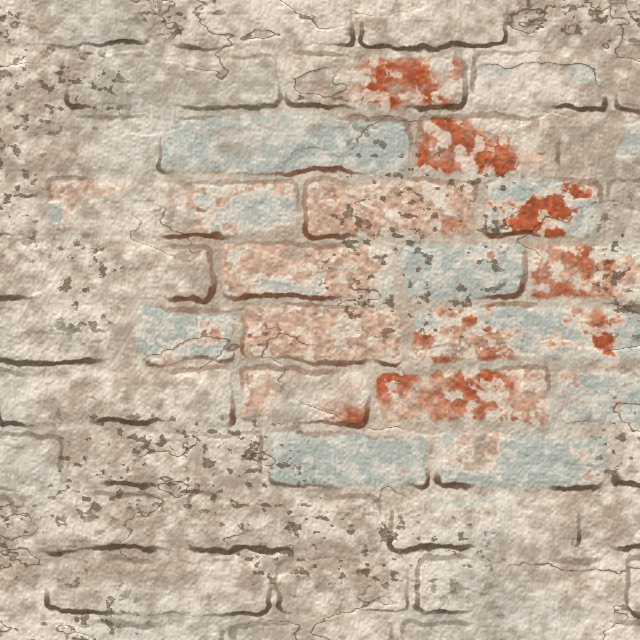
Reproduce this texture procedurally as a WebGL 1 fragment shader.

```glsl
precision highp float;
// Weathered brick wall: about ten courses under worn cream plaster, with a
// patch of bare red and blue-washed bricks. Jittered rounded boxes give the
// bricks; layered noise gives peeling paint, cracks, pits and lit relief.

uniform vec2 u_resolution;

#define COURSES 10.16
#define COLUMNS 3.5
#define JOINT_JITTER 0.6
#define MORTAR 0.0095
#define CORNER 0.012
#define WOBBLE 0.022
#define BARE_CENTRE vec2(0.62, 0.54)
#define BARE_RADIUS vec2(0.44, 0.31)
#define CRACK_WIDTH 0.0042
#define LIGHT_STEP vec2(-0.0014, 0.0030)
#define RELIEF 1.1

const vec3 CREAM = vec3(0.89, 0.84, 0.77);
const vec3 SAND  = vec3(0.69, 0.62, 0.55);
const vec3 GROUT = vec3(0.74, 0.67, 0.59);
const vec3 RED   = vec3(0.68, 0.36, 0.24);
const vec3 PINK  = vec3(0.79, 0.66, 0.57);
const vec3 BLUE  = vec3(0.70, 0.71, 0.67);
const vec3 RUST  = vec3(0.48, 0.27, 0.19);
const vec3 DARK  = vec3(0.33, 0.27, 0.21);

struct Brick {
  float dist;   // signed distance to the brick edge
  vec2 id;      // column and course
  vec2 local;   // position from the brick centre
};

float hash(vec2 p) {
  return fract(sin(dot(p, vec2(127.1, 311.7))) * 43758.5453);
}

float noise(vec2 p) {
  vec2 i = floor(p), f = fract(p);
  f = f * f * (3.0 - 2.0 * f);
  return mix(mix(hash(i), hash(i + vec2(1.0, 0.0)), f.x),
             mix(hash(i + vec2(0.0, 1.0)), hash(i + 1.0), f.x), f.y);
}

float fbm(vec2 p) {
  float sum = 0.0, amp = 0.5;
  for (int i = 0; i < 5; i++) {
    sum += amp * noise(p);
    p = mat2(1.6, 1.2, -1.2, 1.6) * p + 7.3;
    amp *= 0.5;
  }
  return sum;
}

// 1 below the edge, 0 above it
float below(float edge, float soft, float x) {
  return 1.0 - smoothstep(edge - soft, edge + soft, x);
}

// Horizontal place of a vertical joint, in column units
float joint(float i, float course) {
  return i + 0.5 * mod(course, 2.0) + JOINT_JITTER * (hash(vec2(i, course)) - 0.5);
}

Brick brickAt(vec2 p) {
  p += WOBBLE * (vec2(fbm(p * 12.0), fbm(p * 12.0 + 40.0)) - 0.48);
  float v = (1.0 - p.y) * COURSES + 0.2;
  float course = floor(v), u = p.x * COLUMNS;
  float i = floor(u - 0.5 * mod(course, 2.0));
  if (u < joint(i, course)) i -= 1.0;
  else if (u > joint(i + 1.0, course)) i += 1.0;
  float left = joint(i, course), right = joint(i + 1.0, course);

  vec2 local = vec2((u - 0.5 * (left + right)) / COLUMNS, (0.5 - fract(v)) / COURSES);
  vec2 halfSize = 0.5 * vec2((right - left) / COLUMNS, 1.0 / COURSES) - MORTAR;
  vec2 q = abs(local) - halfSize + CORNER;
  float d = length(max(q, 0.0)) + min(max(q.x, q.y), 0.0) - CORNER;
  d += 0.014 * (fbm(p * 45.0) - 0.48);
  return Brick(d, vec2(i, course), local);
}

// Large flakes of plaster, stretched along the courses
float flakes(vec2 p) {
  return fbm(p * vec2(8.0, 14.0) + 3.0);
}

// Surface height: brick bulge, plaster flakes, lumps and fine grain
float relief(vec2 p) {
  float bulge = below(-0.002, 0.010, brickAt(p).dist);
  float flake = smoothstep(0.46, 0.52, flakes(p));
  return 0.18 * bulge + 0.16 * flake + 0.60 * fbm(p * 28.0) + 0.15 * noise(p * 240.0);
}

void main() {
  vec2 p = gl_FragCoord.xy / u_resolution;
  Brick b = brickAt(p);
  float kind = hash(b.id + 17.3);
  float speck = fbm(p * 60.0 + 11.0);
  float stain = mix(fbm(p * 17.0 + b.id * 5.0), speck, 0.35);
  float peel = mix(fbm(p * vec2(13.0, 18.0) + 60.0), speck, 0.2);

  // Bare bricks gather in a ragged patch, with a few strays
  vec2 away = (p - b.local - BARE_CENTRE) / BARE_RADIUS;
  float score = 1.0 - dot(away, away) + 0.8 * (hash(b.id + 4.7) - 0.5);
  float bare = smoothstep(0.0, 0.22, score + 1.8 * (peel - 0.48));
  vec2 spread = (p - BARE_CENTRE) / BARE_RADIUS;
  float patchArea = below(0.9, 0.5, dot(spread, spread));

  // Plaster, with pinkish grout and a faint blue tint in places
  float tone = 0.45 * fbm(p * 9.0 + 21.0) + 0.55 * speck;
  vec3 col = mix(SAND, CREAM, smoothstep(0.30, 0.62, tone));
  col = mix(col, GROUT, 0.5 * patchArea * smoothstep(-0.004, 0.005, b.dist));
  col = mix(col, BLUE, 0.25 * smoothstep(0.48, 0.66, fbm(p * 5.0 + 9.0)));

  // Brick face: red to pale pink, then white residue around blue wash
  float fade = smoothstep(0.33, 0.62, stain + 0.45 * (kind - 0.22));
  vec3 face = mix(RED, PINK, fade) * (0.86 + 0.28 * noise(p * 150.0));
  face = mix(face, CREAM, 0.7 * smoothstep(0.50, 0.60, speck));
  float wash = peel + 0.7 * (hash(b.id + 31.9) - 0.47) + 0.3 * (stain - 0.48);
  face = mix(face, CREAM, 0.8 * smoothstep(0.43, 0.49, wash));
  vec3 blueWash = mix(BLUE, CREAM, 0.6 * smoothstep(0.46, 0.62, speck));
  face = mix(face, blueWash, smoothstep(0.49, 0.55, wash));
  col = mix(col, face, bare * below(0.0, 0.003, b.dist + 0.02 * (stain - 0.48)));

  // Broken cracks, heaviest beneath each brick
  float gate = smoothstep(0.50, 0.78, noise(p * vec2(10.0, 17.0) + b.id));
  float under = mix(0.45, 1.0, below(-0.02, 0.01, b.local.y));
  float crack = gate * under * below(CRACK_WIDTH * gate, 0.0018, abs(b.dist - 0.002));

  // Thin shadow lines where flakes have lifted
  float lifted = smoothstep(0.52, 0.72, noise(p * vec2(7.0, 11.0) + 33.0));
  float lip = lifted * below(0.006, 0.006, abs(flakes(p) - 0.48));
  vec3 shadow = mix(DARK, RUST, 0.6 * patchArea);
  col = mix(col, shadow, max(0.85 * crack, 0.6 * lip));

  // Clusters of tiny pits
  float pits = below(0.32, 0.04, fbm(p * vec2(75.0, 95.0)));
  pits *= smoothstep(0.5, 0.75, noise(p * 7.0 + 80.0));
  col = mix(col, DARK, 0.6 * pits);

  // Light from the upper left
  float slope = relief(p) - relief(p + LIGHT_STEP);
  col *= 1.0 + RELIEF * clamp(slope, -0.4, 0.18);
  gl_FragColor = vec4(clamp(col, 0.0, 1.0), 1.0);
}
```
